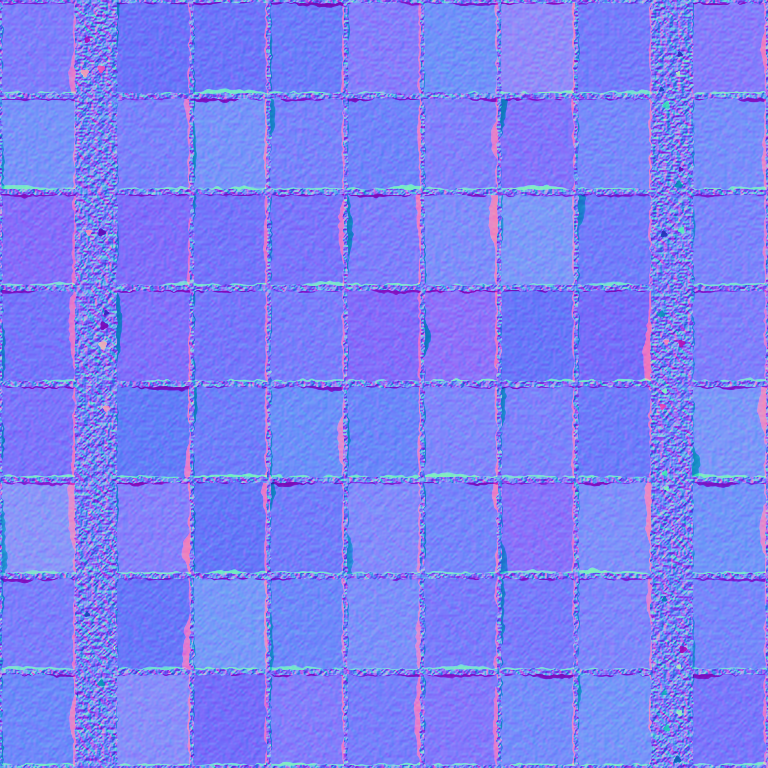
Write a Shadertoy shader that draws this texture map.

```glsl
// Tangent-space normal map of square paving: 9 by 8 tilted tiles, gritty joints and two gravel strips.

const float ROWS = 8.0;
const float STRIP_HALF = 0.0248;              // gravel half width, up to the joint centre
const vec2 JOINT_HALF = vec2(0.0027, 0.0038);

float hash(vec2 p) {
    return fract(sin(dot(p, vec2(127.1, 311.7))) * 43758.5453);
}

vec2 hash2(vec2 p) {
    return vec2(hash(p), hash(p + 37.3));
}

// Value noise that wraps after "period" cells
float noise(vec2 p, float period) {
    vec2 cell = floor(p);
    vec2 f = fract(p);
    f = f * f * (3.0 - 2.0 * f);
    vec2 a = mod(cell, period);
    vec2 b = mod(cell + 1.0, period);
    return mix(mix(hash(a), hash(vec2(b.x, a.y)), f.x),
               mix(hash(vec2(a.x, b.y)), hash(b), f.x), f.y);
}

// Downhill slope of the noise relief, measured per cell
vec2 reliefSlope(vec2 uv, float freq) {
    vec2 p = uv * freq;
    vec2 e = vec2(0.3, 0.0);
    return vec2(noise(p - e.xy, freq) - noise(p + e.xy, freq),
                noise(p - e.yx, freq) - noise(p + e.yx, freq)) / (2.0 * e.x);
}

// Columns: 7 tiles between the strips and 2 across the wrap.
// Returns column index, offset from its left edge, and tile width.
vec3 columnAt(float x) {
    float s = fract(x - 0.125);
    bool wide = s < 0.75;
    float count = wide ? 7.0 : 2.0;
    float span = wide ? 0.75 : 0.25;
    float offset = s - (wide ? 0.0 : 0.75) - STRIP_HALF;
    float width = (span - 2.0 * STRIP_HALF) / count;
    float index = clamp(floor(offset / width), 0.0, count - 1.0);
    return vec3(index + (wide ? 0.0 : 7.0), offset - index * width, width);
}

// Width of the worn bevel at position t along one tile edge
float bevelWidth(float t, vec2 seed, float base, float chipDepth) {
    float centre = hash(seed + 1.7);
    float reach = mix(0.2, 0.5, hash(seed + 5.1));
    float depth = chipDepth * pow(hash(seed + 9.4), 3.0);
    float q = (t - centre) / reach;
    float ripple = noise(vec2(t * 9.0, hash(seed) * 90.0), 97.0) - 0.5;
    return max(0.0, base + 0.0032 * ripple + depth * max(0.0, 1.0 - q * q));
}

// Replaces the slope by an outward facet that steepens toward the joint
vec2 addBevel(vec2 slope, float dist, float width, vec2 outward, float px) {
    float mask = smoothstep(px, -px, dist - width) * smoothstep(0.0, 0.0012, width);
    float steepen = mix(1.2, 0.75, clamp(dist / max(width, 0.0005), 0.0, 1.0));
    return mix(slope, slope + outward * steepen, mask);
}

// Sparse steep stones in the gravel
vec2 addPebbles(vec2 slope, vec2 uv, float grid, float px) {
    vec2 cell = floor(uv * grid);
    vec2 centre = (cell + mix(vec2(0.3), vec2(0.7), hash2(cell + 3.0))) / grid;
    vec2 offset = uv - centre;
    float angle = 6.2832 * hash(cell + 21.0);
    float radius = mix(0.0025, 0.0050, hash(cell + 8.0)) * (1.0 + 0.2 * sin(3.0 * atan(offset.y, offset.x) + angle));
    float present = step(0.84, hash(cell + 14.0));
    float mask = present * smoothstep(px, -px, length(offset) - radius);
    return mix(slope, 0.3 * slope + 1.8 * vec2(cos(angle), sin(angle)), mask);
}

void mainImage(out vec4 fragColor, in vec2 fragCoord) {
    vec2 uv = fragCoord / iResolution.xy;
    float px = 0.7 / iResolution.y;

    // Tile under this point and distances to its four edges
    vec3 column = columnAt(uv.x);
    float row = floor(uv.y * ROWS);
    vec2 tile = vec2(column.x, row);
    vec2 size = vec2(column.z, 1.0 / ROWS);
    vec2 local = vec2(column.y, uv.y - row / ROWS);
    vec2 along = local / size;
    vec2 ragged = 0.0030 * (vec2(noise(uv * 190.0, 190.0), noise(uv * 170.0 + 31.0, 170.0)) - 0.5);
    vec2 low = local - JOINT_HALF + ragged;
    vec2 high = size - local - JOINT_HALF + ragged.yx;

    // Tile face: one tilt per tile with a fine grain
    vec2 tiltRandom = hash2(tile + 11.0) + hash2(tile + 211.0) - 1.0;
    vec2 slope = tiltRandom * vec2(0.20, 0.24) + vec2(-0.05, -0.02);
    slope += 0.10 * reliefSlope(uv, 150.0) + 0.16 * reliefSlope(uv, 300.0);

    // Worn bevels, each edge with its own chip
    float steep = mix(1.1, 1.7, hash(tile + 51.0));
    slope = addBevel(slope, low.x, bevelWidth(along.y, tile + 60.0, 0.0002, 0.0085), vec2(-steep, 0.0), px);
    slope = addBevel(slope, high.x, bevelWidth(along.y, tile + 80.0, 0.0016, 0.0085), vec2(steep, 0.0), px);
    slope = addBevel(slope, low.y, bevelWidth(along.x, tile + 100.0, 0.0010, 0.0042), vec2(0.0, -steep), px);
    slope = addBevel(slope, high.y, bevelWidth(along.x, tile + 120.0, 0.0005, 0.0045), vec2(0.0, steep * 1.2), px);

    // Grit in joints and strips, stones in the strips only
    vec2 grit = 0.75 * reliefSlope(uv, 220.0) + 0.85 * reliefSlope(uv, 420.0) + vec2(-0.04, 0.0);
    float stripDepth = max(-local.x, local.x - size.x);
    grit = mix(grit, addPebbles(grit, uv, 48.0, px), step(0.0, stripDepth));
    float inside = min(min(low.x, low.y), min(high.x, high.y));
    slope = mix(grit, slope, smoothstep(-px, px, inside));

    // Encode with the green axis pointing down
    vec3 normal = normalize(vec3(slope.x, -slope.y, 1.0));
    fragColor = vec4((0.5 + 0.5 * normal) * vec3(1.0, 1.0, 0.985), 1.0);
}
```
